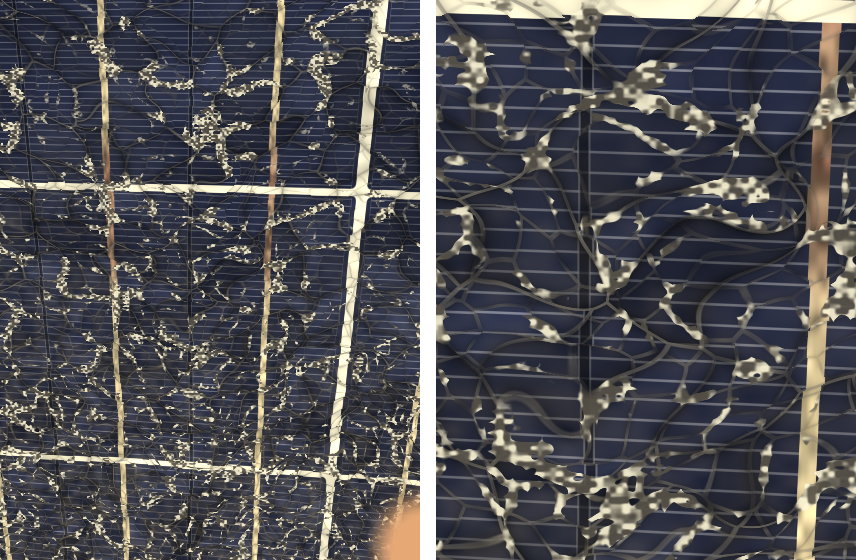
Left: the whole. Right: its middle third, enlarged.
Write a Shadertoy shader that draws this texture.

```glsl
// Shattered solar panel: a perspective grid of cells, busbars and fine
// fingers, seen through broken glass. Two Voronoi fracture layers shift and
// shade the grid per facet, then add dark creases and bright shards.

float hash(vec2 p) { return fract(sin(dot(p, vec2(127.1, 311.7))) * 43758.5453); }
vec2 hash2(vec2 p) { return vec2(hash(p), hash(p + 41.3)); }

float noise(vec2 p) {
    vec2 i = floor(p), f = fract(p);
    f = f * f * (3.0 - 2.0 * f);
    return mix(mix(hash(i), hash(i + vec2(1, 0)), f.x),
               mix(hash(i + vec2(0, 1)), hash(i + vec2(1, 1)), f.x), f.y);
}

// Voronoi facets: x = distance to the nearest edge, yz = random per facet
vec3 fracture(vec2 q) {
    vec2 base = floor(q), nearest = vec2(0), id = vec2(0);
    float best = 9.0, edge = 9.0;
    for (int j = -1; j <= 1; j++)
    for (int i = -1; i <= 1; i++) {
        vec2 cell = base + vec2(i, j);
        vec2 r = cell + hash2(cell) - q;
        if (dot(r, r) < best) { best = dot(r, r); nearest = r; id = cell; }
    }
    for (int j = -2; j <= 2; j++)
    for (int i = -2; i <= 2; i++) {
        vec2 cell = id + vec2(i, j);
        vec2 r = cell + hash2(cell) - q, d = r - nearest;
        if (dot(d, d) > 1e-5) edge = min(edge, dot(0.5 * (r + nearest), normalize(d)));
    }
    return vec3(edge, hash2(id + 7.7));
}

float stroke(float d, float halfWidth, float aa) {
    return 1.0 - smoothstep(halfWidth - aa, halfWidth + aa, d);
}

// Panel under the glass; p.x runs 0..1, p.y runs downwards
vec3 panel(vec2 p, float aa) {
    // columns converge downwards; one unit is half a busbar spacing
    float unit = 0.216 - 0.049 * p.y;
    float k = (p.x - 0.453) / unit;
    k *= 1.0 + 0.03 * max(-k - 1.0, 0.0);
    float col = mod(k + 4.1, 6.2) - 3.1;
    float gapX = (3.1 - abs(col)) * unit;
    float barX = abs(mod(col + 1.0, 2.0) - 1.0) * unit;
    float seamX = abs(abs(col) - 1.0) * unit;

    // rows tilt a little more towards the bottom
    float row = (p.y - 0.439 - p.x * (0.025 + 0.063 * (p.y - 0.443))) / 0.639;
    float gapY = abs(fract(row + 0.5) - 0.5) * 0.639;

    // silicon with fingers and double seams
    vec3 c = mix(vec3(0.10, 0.12, 0.21), vec3(0.17, 0.19, 0.27), noise(p * vec2(7, 9)));
    float finger = abs(fract(row * 40.0 + 0.5) - 0.5) * 0.016;
    float inside = smoothstep(0.022, 0.026, gapX) * smoothstep(0.010, 0.014, gapY);
    c = mix(c, vec3(0.50, 0.51, 0.55), 0.75 * inside * stroke(finger, 0.0010, aa));
    c = mix(c, vec3(0.05, 0.06, 0.10), 0.7 * stroke(seamX, 0.0045, aa));
    c = mix(c, vec3(0.52, 0.53, 0.55), 0.6 * stroke(abs(seamX - 0.0045), 0.0008, aa));
    c = mix(c, vec3(0.42, 0.42, 0.44), 0.5 * stroke(abs(gapX - 0.024), 0.0008, aa));

    // busbars, tarnished to copper in a middle stretch
    float copper = smoothstep(0.28, 0.40, p.y) * (1.0 - smoothstep(0.58, 0.75, p.y));
    vec3 metal = mix(vec3(0.80, 0.73, 0.55), vec3(0.50, 0.34, 0.27),
                     copper * (0.5 + 0.5 * noise(p * vec2(20, 35))));
    metal *= 0.75 + 0.45 * noise(p * vec2(150, 60));
    c = mix(c, metal, stroke(barX, 0.0085 - 0.0015 * p.y, aa));

    // cream gaps between cells, rounded where they cross
    float a = gapX - (0.016 - 0.005 * p.y), b = gapY - (0.0105 - 0.004 * p.y);
    float h = max(0.014 - abs(a - b), 0.0) / 0.014;
    float gap = min(a, b) - h * h * 0.0035;
    return mix(c, vec3(0.96, 0.93, 0.80) * (0.88 + 0.15 * noise(p * 40.0)), stroke(gap, 0.0, aa));
}

void mainImage(out vec4 fragColor, in vec2 fragCoord) {
    vec2 p = vec2(fragCoord.x, iResolution.y - fragCoord.y) / iResolution.x;
    float aa = 0.7 / iResolution.x;

    // fracture space shrinks downwards; bent for curved cracks
    float size = 0.105 - 0.04 * p.y;
    vec2 q = vec2((p.x - 0.453) / size * 0.8, -25.0 * log(size));
    q += 0.6 * vec2(noise(q * 1.3), noise(q * 1.3 + 31.0));
    q.y += 0.25 * q.x * sin(q.x * 0.5);

    float wear = smoothstep(0.1, 1.25, p.y + 0.25 * (0.5 - p.x));
    float spark = noise(p * vec2(190, 240));
    float shade = 1.0, crack = 0.0, shard = 0.0;
    vec2 shift = vec2(0);
    for (int i = 0; i < 2; i++) {
        float zoom = 1.0 + 1.3 * float(i), soft = aa * zoom / size;
        vec2 s = q * zoom + 17.0 * float(i);
        vec3 f = fracture(s);
        float clump = smoothstep(0.50 - 0.12 * wear, 0.85, noise(s * 2.1 + 5.0));
        float ridge = 1.0 - abs(2.0 * noise(p * vec2(90, 120) + 9.0) - 1.0);
        float strength = i == 0 ? 1.0 : 0.35 + 0.5 * wear;
        shift += (f.yz - 0.5) * 0.007 / zoom;
        shade *= 1.0 - strength * (0.35 * f.y + 0.45 * exp(-f.x * 14.0));
        crack = max(crack, strength * stroke(f.x, 0.018 * zoom, soft) * noise(s * 3.0));
        shard = max(shard, strength * clump * stroke(f.x, 0.17 * clump * ridge, soft + 0.02));
    }

    vec3 c = panel(p + shift, aa);
    float metalLike = smoothstep(0.35, 0.75, c.r);
    c *= mix(shade, 0.5 + 0.5 * shade, metalLike) * 1.25;

    // glass edges, dusty haze and glinting shards
    c = mix(c, vec3(0.47, 0.45, 0.41), 0.75 * crack);
    c += vec3(0.13, 0.11, 0.07) * wear * noise(p * vec2(55, 75)) + 0.025;
    vec3 glass = mix(vec3(0.34, 0.32, 0.28), vec3(1.0, 0.97, 0.84), smoothstep(0.3, 0.8, spark));
    c = mix(c, glass, 0.9 * smoothstep(0.1, 0.6, shard));

    // out-of-focus warm glow in the lower right corner
    float glow = 1.0 - smoothstep(0.07, 0.15, length((p - vec2(1.01, 1.31)) * vec2(1.0, 0.9)));
    c = mix(c, vec3(0.90, 0.66, 0.46), glow);
    fragColor = vec4(clamp(c, 0.0, 1.0), 1.0);
}
```
